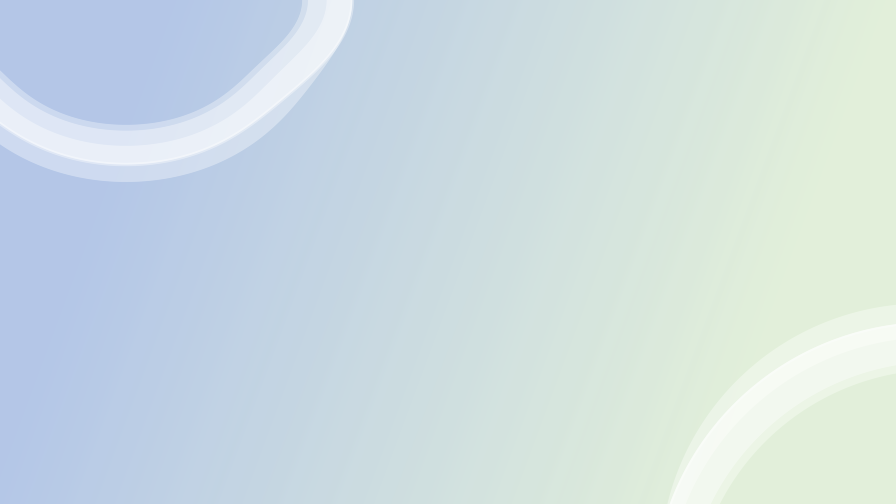
Write a WebGL 1 fragment shader that draws this background.

```glsl
precision highp float;
// Soft diagonal blue-to-green gradient with two layered translucent white ribbons in the corners.

uniform vec2 u_resolution;

float hash(float n) {
  n = fract(n * 0.1031);
  n *= n + 33.33;
  return fract(n * (n + n));
}

float noise(float x) {
  float f = fract(x);
  return mix(hash(floor(x)), hash(floor(x) + 1.0), f * f * (3.0 - 2.0 * f));
}

// Signed distance to a bowl-shaped edge that flares towards its sides
float bowl(vec2 p, float radius, float flare, float power) {
  vec2 v = p - vec2(108.0, 0.0);
  float r = max(length(v), 0.001);
  float side = v.x * v.x / (r * r);
  return r - radius - 19.0 * side - flare * pow(side, power);
}

float disc(vec2 p, vec2 center, float radius) {
  return length(p - center) - radius;
}

// Coverage of the area inside the outer edge and outside the inner edge
float band(float outer, float inner, float px) {
  return smoothstep(-0.6, 0.6, -outer / px) * smoothstep(-0.6, 0.6, inner / px);
}

vec3 whiten(vec3 color, float amount) {
  return mix(color, vec3(1.0), amount);
}

void main() {
  // Canvas grid: 432 units high, y pointing down from the top
  float px = 432.0 / u_resolution.y;
  vec2 p = vec2(gl_FragCoord.x, u_resolution.y - gl_FragCoord.y) * px;

  // Slanted gradient with faint streaks along its contours
  float slant = p.x + 0.37 * p.y;
  float blend = clamp((slant - 150.0) / 615.0, 0.0, 1.0);
  vec3 color = mix(vec3(0.704, 0.778, 0.907), vec3(0.886, 0.939, 0.853), blend);
  color += 0.005 * (noise(slant / 9.0) - 0.5) * smoothstep(0.0, 0.1, blend * (1.0 - blend));

  // Upper left ribbon: wide veils, bright core, thin highlight
  float rim = bowl(p, 141.0, 34.0, 6.0);
  float core = bowl(p, 125.0, 28.0, 9.0);
  color = whiten(color, 0.33 * band(rim, bowl(p, 107.0, 25.0, 9.0), px));
  color = whiten(color, 0.35 * band(bowl(p, 156.0, 19.0, 10.0), bowl(p, 112.0, 25.0, 9.0), px));
  color = whiten(color, 0.35 * band(rim - 1.5, core, px));
  color = whiten(color, 0.35 * band(rim, rim + 1.5, px));

  // Lower right ribbon: the same layers between drifting circles
  rim = disc(p, vec2(798.4, 515.3), 239.4);
  core = disc(p, vec2(800.0, 518.0), 229.0);
  color = whiten(color, 0.33 * band(rim, disc(p, vec2(805.5, 528.6), 211.8), px));
  color = whiten(color, 0.35 * band(disc(p, vec2(791.0, 485.5), 225.4), disc(p, vec2(805.0, 528.0), 218.0), px));
  color = whiten(color, 0.35 * band(rim, core, px));
  color = whiten(color, 0.3 * band(rim, rim + 1.8, px));

  gl_FragColor = vec4(color, 1.0);
}
```
